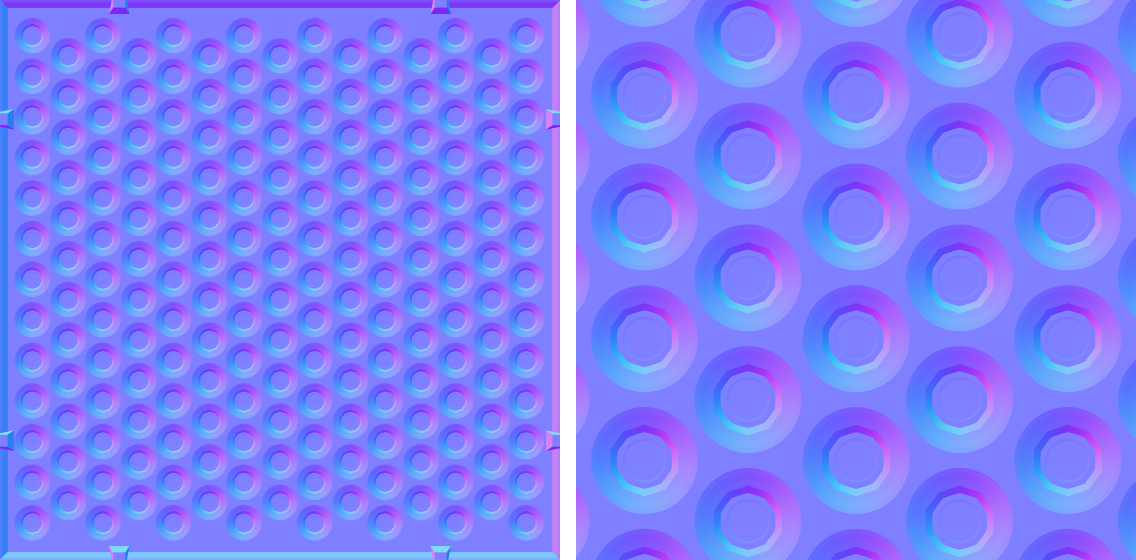
Left: the whole. Right: its middle third, enlarged.
Reproduce this texture map procedurally as a WebGL 1 fragment shader.

```glsl
precision highp float;
// Tangent-space normal map of a raised plate covered in round studs.
// Two interleaved lattices give 15 staggered columns; the rim is bevelled and has
// eight cut notches. Outward tilts are encoded as colour (green points down).

uniform vec2 u_resolution;

#define COLUMNS 15.0
#define ROWS 13.0
#define SPACING vec2(0.0630, 0.0725)
#define STUD_RADIUS 0.0318
#define SHOULDER_RADIUS 0.0202
#define TOP_RADIUS 0.0163
#define FACETS 10.0
#define RIM_WIDTH 0.0140
#define RIM_SLOPE 0.52
#define NOTCH_OFFSET 0.287
#define NOTCH_DEPTH 0.0250
#define NOTCH_SLOPE 0.70

// Filled below the limit, with a one pixel soft edge.
float below(float value, float limit, float aa) {
  return 1.0 - smoothstep(limit - aa, limit + aa, value);
}

// Vector from the nearest stud of the even (0) or odd (1) columns.
vec2 studOffset(vec2 q, float odd) {
  vec2 pitch = SPACING * vec2(2.0, 1.0);
  vec2 origin = vec2(0.0014 * odd - 0.0013, 0.0013);
  vec2 cell = (q - origin) / pitch;
  vec2 shift = vec2(0.5 - 0.5 * odd, 0.5 * odd);
  vec2 limit = vec2(0.25 * (COLUMNS - 1.0), 0.5 * (ROWS - 1.0)) - 0.5 * odd;
  vec2 nearest = clamp(floor(cell - shift + 0.5) + shift, -limit, limit);
  return q - origin - nearest * pitch;
}

// Stepped outer skirt, steep narrow faceted shoulder, nearly flat top.
vec2 studTilt(vec2 offset, float aa) {
  float r = length(offset);
  vec2 outward = offset / max(r, 0.0001);
  float sector = 6.2831853 / FACETS;
  float angle = atan(offset.x, offset.y + 0.00001);
  float faceted = r * cos(mod(angle, sector) - 0.5 * sector);

  float skirt = mix(0.30, 0.35, below(r, 0.0290, aa));
  skirt = mix(skirt, 0.31, below(r, 0.0245, aa));
  float slope = mix(skirt, 0.58, below(faceted, SHOULDER_RADIUS, aa));
  slope *= 1.0 - below(mix(r, faceted, 0.7), TOP_RADIUS, aa);
  slope += 0.10 * below(abs(r - 0.0125), 0.0008, aa);
  // Steeper along the rising diagonal, softer across it.
  slope *= 1.0 + 0.28 * outward.x * outward.y;
  return outward * slope * below(r, STUD_RADIUS, aa);
}

// Rounded rim with mitred corners and trapezoid notches.
vec2 rimTilt(vec2 q, vec2 inner, float aa) {
  vec2 a = abs(q);
  vec2 signs = vec2(q.x < 0.0 ? -1.0 : 1.0, q.y < 0.0 ? -1.0 : 1.0);
  vec2 outward = a.x > a.y ? vec2(signs.x, 0.0) : vec2(0.0, signs.y);
  vec2 along = signs - outward;
  float depth = 0.5 - max(a.x, a.y);

  float slope = RIM_SLOPE * mix(0.65, 1.10, smoothstep(0.0, 0.5 * RIM_WIDTH, depth));
  vec2 tilt = mix(inner, outward * slope, below(depth, RIM_WIDTH, aa));

  // Side walls face the middle of the notch; the back wall faces outward.
  float t = min(a.x, a.y) - NOTCH_OFFSET;
  float halfWidth = mix(0.0135, 0.0185, clamp(depth / NOTCH_DEPTH, 0.0, 1.0));
  float side = abs(t) - halfWidth;
  float back = depth - NOTCH_DEPTH;
  float sideFloor = abs(t) - 0.0105;
  float backFloor = depth - 0.0135;
  vec2 sideNormal = along * (t < 0.0 ? 1.0 : -1.0);
  // The two walls meet along a mitre from floor corner to outer corner.
  float mitre = backFloor / 0.0115 - sideFloor / 0.0080;
  float backShare = smoothstep(-100.0 * aa, 100.0 * aa, mitre);
  vec2 wall = mix(sideNormal, outward, backShare) * NOTCH_SLOPE;
  vec2 cut = wall * (1.0 - below(max(sideFloor, backFloor), 0.0, aa));
  return mix(tilt, cut, below(max(side, back), 0.0, aa));
}

// Pack the tilt as a normal colour, keeping blue high on the slopes.
vec3 encodeNormal(vec2 tilt) {
  float z = sqrt(max(0.0, 1.0 - 0.35 * dot(tilt, tilt)));
  return vec3(0.495 + 0.5 * tilt.x, 0.5 - 0.5 * tilt.y, 0.5 + 0.5 * z);
}

void main() {
  vec2 q = gl_FragCoord.xy / u_resolution - 0.5;
  float aa = 0.6 / min(u_resolution.x, u_resolution.y);
  vec2 tilt = studTilt(studOffset(q, 0.0), aa) + studTilt(studOffset(q, 1.0), aa);
  gl_FragColor = vec4(encodeNormal(rimTilt(q, tilt, aa)), 1.0);
}
```
